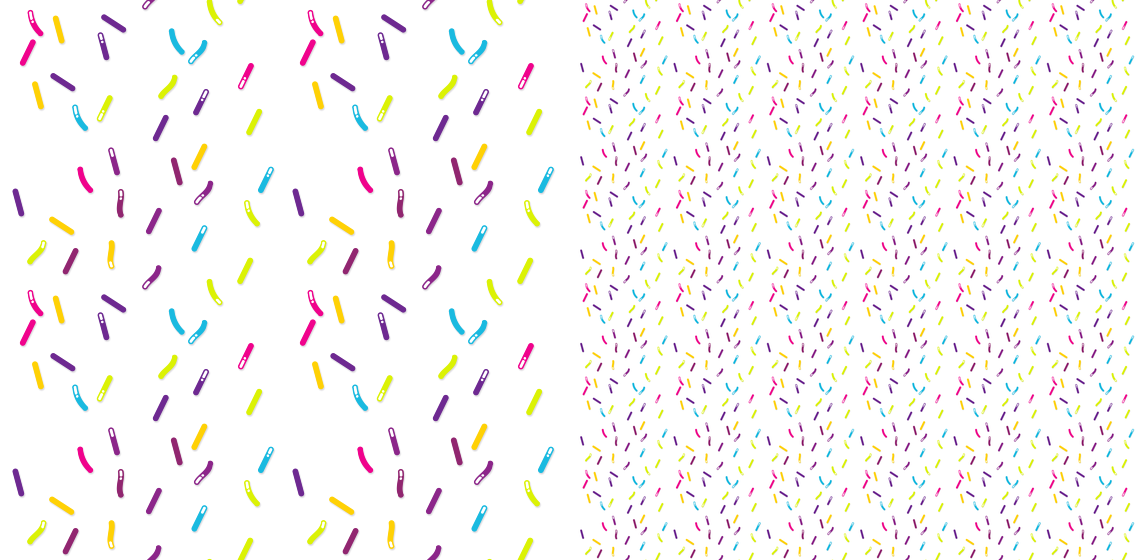
Left: one tile. Right: repeated 3 by 3.
A Shadertoy shader for this pattern:

```glsl
const int TILES = 2;               // repeats across and down
const int CELLS = 6;               // sprinkle cells per repeat side
const int SPRINKLES = 34;          // filled cells out of 36
const int PRIME = 37;              // cell count plus one, for shuffling
const int WINDOWED = 18;           // sprinkles with a glossy window

// Lengths are in cells
const vec2 JITTER = vec2(0.32, 0.26);
const float STAGGER = 0.25;
const float HALF_LENGTH = 0.245;
const float RADIUS = 0.062;
const float WINDOW_RADIUS = 0.030;
const float DOT_RADIUS = 0.027;
const float DOT_GAP = 0.075;
const vec2 SHADOW_OFFSET = vec2(0.016, -0.028);
const float SHADOW_BLUR = 0.035;
const float SHADOW_STRENGTH = 0.28;

const vec3 WHITE = vec3(1.0);
const vec3 SHADOW = vec3(0.45, 0.42, 0.48);

const vec3 COLOURS[7] = vec3[7](
    vec3(0.86, 0.95, 0.02),   // lime
    vec3(0.43, 0.16, 0.57),   // indigo
    vec3(0.10, 0.73, 0.88),   // cyan
    vec3(1.00, 0.82, 0.02),   // gold
    vec3(0.55, 0.15, 0.54),   // violet
    vec3(0.94, 0.01, 0.55),   // pink
    vec3(0.57, 0.15, 0.44));  // plum
const int COLOUR_COUNTS[7] = int[7](7, 6, 5, 5, 4, 4, 3);

// Lean in degrees, arc bend, wave bend
const vec3 SHAPES[6] = vec3[6](
    vec3(-15.0, 0.0, 0.0), vec3(-26.0, 0.045, 0.0), vec3(36.0, -0.030, 0.016),
    vec3(-57.0, 0.0, 0.0), vec3(0.0, 0.015, 0.014), vec3(26.0, 0.0, 0.0));
const int SHAPE_COUNTS[6] = int[6](7, 6, 5, 4, 2, 10);

// Integer hash to three values in 0..1
vec3 hash3(ivec3 key) {
    uvec3 v = uvec3(key) * 1664525u + 1013904223u;
    v.x += v.y * v.z; v.y += v.z * v.x; v.z += v.x * v.y;
    v ^= v >> 16u;
    v.x += v.y * v.z; v.y += v.z * v.x; v.z += v.x * v.y;
    return vec3(v >> 8u) / 16777216.0;
}

// Power permutation of 1..36
int shuffle(int n) {
    return (n * n * n * n * n) % PRIME;
}

int pickColour(int rank) {
    int k = 0;
    while (k < 6 && rank > COLOUR_COUNTS[k]) rank -= COLOUR_COUNTS[k++];
    return k;
}

int pickShape(int rank) {
    int k = 0;
    while (k < 5 && rank > SHAPE_COUNTS[k]) rank -= SHAPE_COUNTS[k++];
    return k;
}

// Rotates upright and straightens the bend
vec2 straighten(vec2 p, vec3 shape) {
    float lean = radians(shape.x);
    vec2 axis = vec2(sin(lean), cos(lean));
    vec2 q = vec2(dot(p, vec2(axis.y, -axis.x)), dot(p, axis));
    float t = clamp(q.y / HALF_LENGTH, -1.0, 1.0);
    q.x -= shape.y * (t * t - 0.5) + shape.z * 2.6 * t * (1.0 - t * t);
    return q;
}

// Upright capsule between two heights
float capsule(vec2 p, float low, float high, float radius) {
    return length(vec2(p.x, p.y - clamp(p.y, low, high))) - radius;
}

float coverage(float d, float blur) {
    return 1.0 - smoothstep(-0.5 * blur, 0.5 * blur, d);
}

void mainImage(out vec4 fragColor, in vec2 fragCoord) {
    float cellsAcross = float(TILES * CELLS);
    vec2 p = fragCoord / iResolution.xy * cellsAcross;
    float pixel = 1.2 * cellsAcross / min(iResolution.x, iResolution.y);
    ivec2 home = ivec2(floor(p));
    vec3 colour = WHITE;

    for (int j = -1; j <= 1; j++)
    for (int i = -1; i <= 1; i++) {
        ivec2 cell = home + ivec2(i, j);
        ivec2 id = (cell + CELLS) % CELLS;
        int rank = shuffle(id.x + id.y * CELLS + 1);
        if (rank > SPRINKLES) continue;

        // Placement and shape
        vec3 place = hash3(ivec3(id, 3));
        vec3 gloss = hash3(ivec3(id, 8));
        vec2 centre = vec2(cell) + 0.5 + (2.0 * place.xy - 1.0) * JITTER;
        centre.y += id.x % 2 == 0 ? STAGGER : -STAGGER;
        vec3 shape = SHAPES[pickShape(rank * 17 % PRIME)];
        vec2 q = straighten(p - centre, shape);
        vec2 s = straighten(p - centre - SHADOW_OFFSET, shape);

        // Shadow and body
        float shade = coverage(capsule(s, -HALF_LENGTH, HALF_LENGTH, RADIUS), SHADOW_BLUR + pixel);
        colour = mix(colour, SHADOW, shade * SHADOW_STRENGTH);
        float body = coverage(capsule(q, -HALF_LENGTH, HALF_LENGTH, RADIUS), pixel);
        colour = mix(colour, COLOURS[pickColour(rank)], body);

        // Glossy window near one end, sometimes with a dot
        if (rank * 11 % PRIME <= WINDOWED) {
            if (gloss.x < 0.25) q.y = -q.y;
            float low = HALF_LENGTH - mix(0.06, 0.12, gloss.y);
            float hole = capsule(q, low, HALF_LENGTH, WINDOW_RADIUS);
            float dotY = low - DOT_GAP;
            if (gloss.z < 0.55) hole = min(hole, capsule(q, dotY, dotY, DOT_RADIUS));
            colour = mix(colour, WHITE, coverage(hole, pixel));
        }
    }
    fragColor = vec4(colour, 1.0);
}
```
